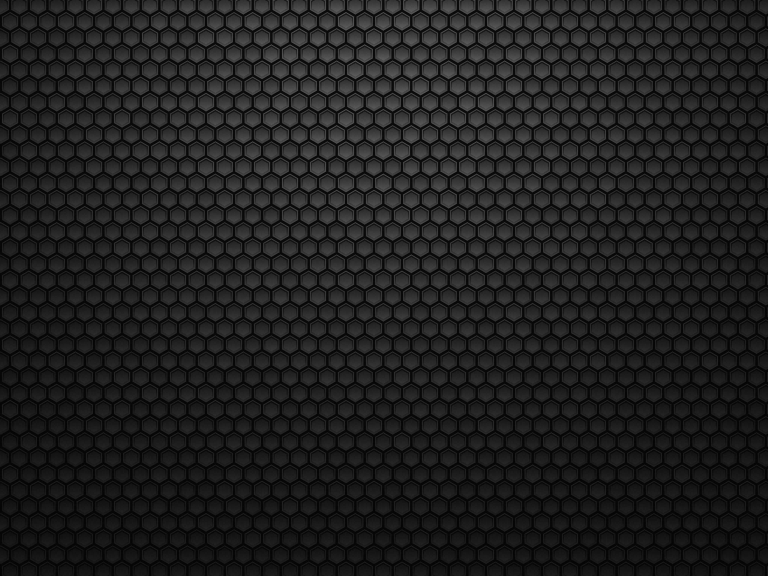
Reproduce this pattern procedurally as a WebGL 1 fragment shader.

```glsl
precision highp float;

uniform vec2 u_resolution;

float hash(vec2 p) {
    return fract(sin(dot(p, vec2(41.3, 289.1))) * 4375.5);
}

// Offset from the nearest centre of a pointy-top hexagon grid, one unit across
vec2 hexOffset(vec2 p) {
    vec2 period = vec2(1.0, sqrt(3.0));
    vec2 a = mod(p + 0.5 * period, period) - 0.5 * period;
    vec2 b = mod(p, period) - 0.5 * period;
    return dot(a, a) < dot(b, b) ? a : b;
}

// Distance from the centre measured to the sides; 0.5 is the cell border
float hexRadius(vec2 p) {
    p = abs(p);
    return max(p.x, 0.5 * p.x + 0.8660254 * p.y);
}

void main() {
    vec2 uv = gl_FragCoord.xy / u_resolution.y;
    float aspect = u_resolution.x / u_resolution.y;
    float pitch = 0.0324;
    vec2 grid = (uv - vec2(0.4711, 0.6262)) / pitch;
    vec2 local = hexOffset(grid);
    vec2 cell = floor((grid - local) * vec2(2.0, 1.1547005) + 0.5);
    float radius = hexRadius(local);
    float blur = 0.6 / (u_resolution.y * pitch);

    // Spotlight from the top centre
    vec2 toLight = (uv - vec2(0.5 * aspect, 0.92)) / vec2(0.65, 0.6);
    float light = 0.072 + 0.2 * exp(-dot(toLight, toLight));
    light *= 0.95 + 0.1 * hash(cell);

    // Face brightens downward, with a groove shaded along its upper edge
    float face = light * (1.0 - 0.85 * local.y);
    float groove = smoothstep(0.05, 0.0, abs(radius - 0.355) - 0.5 * blur);
    face *= 1.0 - groove * mix(0.2, 0.5, smoothstep(-0.3, 0.3, local.y));

    // Thin raised rim and dark gaps between cells
    float rim = light * (0.9 + 0.3 * hash(cell + 7.0));
    float shade = mix(face, rim, smoothstep(-blur, blur, radius - 0.385));
    float gap = smoothstep(-blur, blur, radius - 0.435);
    shade = mix(shade, 0.015 + 0.11 * light, gap);

    // Fine surface grain
    shade += 0.012 * (hash(floor(uv * 384.0)) - 0.5);
    gl_FragColor = vec4(vec3(shade), 1.0);
}
```
